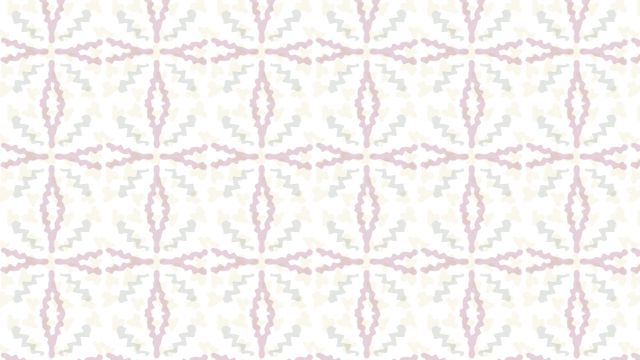
Give the GLSL for this pattern, as a WebGL 1 fragment shader.

```glsl
precision highp float;

uniform vec2 u_resolution;

vec2 hash2(vec2 cell) {
  vec2 h = vec2(dot(cell, vec2(12.7, 31.1)), dot(cell, vec2(26.9, 18.3)));
  return fract(sin(h) * 437.58);
}

// Nearest copy of an offset in the unit repeat
vec2 wrapTile(vec2 p) {
  return fract(p + 0.5) - 0.5;
}

// One wavy coral branch leaving the stalk towards the given side
float branch(vec2 q, float spread, float phase) {
  float t = clamp(q.x, 0.0, 0.4);
  float grown = smoothstep(0.04, 0.2, t);
  float lean = 62.0 * t + 22.0 * abs(q.y) + phase;
  float center = spread * smoothstep(0.02, 0.42, t) + 0.011 * grown * sin(lean);
  float knob = 0.012 * exp(-pow((t - 0.02) / 0.035, 2.0));
  float halfWidth = 0.018 + knob + 0.011 * grown + 0.006 * grown * sin(lean * 1.4 + 1.0);
  return 0.75 * (length(vec2(q.x - t, q.y - center)) - halfWidth);
}

// Single stepped frond that thickens towards its tip
float frond(vec2 q, float phase) {
  float t = clamp(q.x, 0.0, 0.33);
  float lean = 58.0 * t + 14.0 * q.y + phase;
  float center = 0.024 * sin(lean) + 0.008 * sin(lean * 0.5);
  float halfWidth = mix(0.019, 0.041, t / 0.33) + 0.005 * sin(lean * 2.0);
  return 0.65 * (length(vec2(q.x - t, q.y - center)) - halfWidth);
}

// Curved triangular flecks on a jittered cell grid, repeating with the tile
float flecks(vec2 p) {
  vec2 g = p * 5.0;
  float d = 1.0;
  for (int j = -1; j <= 1; j++) {
    for (int i = -1; i <= 1; i++) {
      vec2 cell = floor(g) + vec2(float(i), float(j));
      vec2 id = mod(cell, 5.0);
      vec2 rnd = hash2(id + 1.7);
      vec2 v = g - cell - 0.2 - 0.6 * rnd;
      float angle = atan(v.y, v.x + 0.0001) + 6.28 * hash2(id + 8.3).x;
      float radius = 0.19 + 0.17 * rnd.y;
      radius *= 1.0 + 0.3 * sin(3.0 * angle) + 0.14 * sin(5.0 * angle + 6.0 * rnd.x);
      d = min(d, 0.65 * (length(v) - radius));
    }
  }
  return d / 5.0;
}

float cover(float d, float soft) {
  return 1.0 - smoothstep(-soft, soft, d);
}

void main() {
  float period = 0.2917;
  vec2 p = (gl_FragCoord.xy / u_resolution.y - vec2(0.1435, 0.8565)) / period;
  float soft = 0.7 / (u_resolution.y * period);

  // Pale flecks and the small star where the arms meet
  vec2 c = wrapTile(p);
  float star = length(c) - 0.06 - 0.018 * sin(4.0 * atan(c.y, c.x + 0.0001) + 0.6);
  float cream = min(flecks(p + 0.5), star);

  float coral = 1.0;
  float sage = 1.0;
  for (int k = 0; k < 4; k++) {
    float n = float(k);
    float turn = n * 1.5708;

    // Forked arms along the axes; the upright ones sit further out
    vec2 dir = vec2(cos(turn), sin(turn));
    float start = mix(0.055, 0.105, mod(n, 2.0));
    vec2 v = wrapTile(p - dir * (start + 0.2));
    vec2 q = vec2(dot(v, dir) + 0.2, dot(v, vec2(-dir.y, dir.x)));
    q.y *= k == 3 ? -1.0 : 1.0;
    coral = min(coral, branch(q, 0.075, n * 0.7));
    coral = min(coral, branch(q, -0.095, 2.2 + n * 0.5));

    // Fronds along the diagonals
    dir = vec2(cos(turn + 0.8), sin(turn + 0.8));
    v = wrapTile(p - dir * 0.32);
    q = vec2(dot(v, dir) + 0.165, dot(v, vec2(-dir.y, dir.x)));
    q.y *= mod(n, 2.0) < 0.5 ? 1.0 : -1.0;
    sage = min(sage, frond(q, 0.6 + 0.4 * n));
  }

  // Translucent inks multiply over white
  vec3 color = vec3(1.0);
  color *= mix(vec3(1.0), vec3(0.98, 0.97, 0.93), cover(cream, soft));
  color *= mix(vec3(1.0), vec3(0.89, 0.90, 0.89), cover(sage, soft));
  color *= mix(vec3(1.0), vec3(0.90, 0.82, 0.86), cover(coral, soft));
  gl_FragColor = vec4(color, 1.0);
}
```
